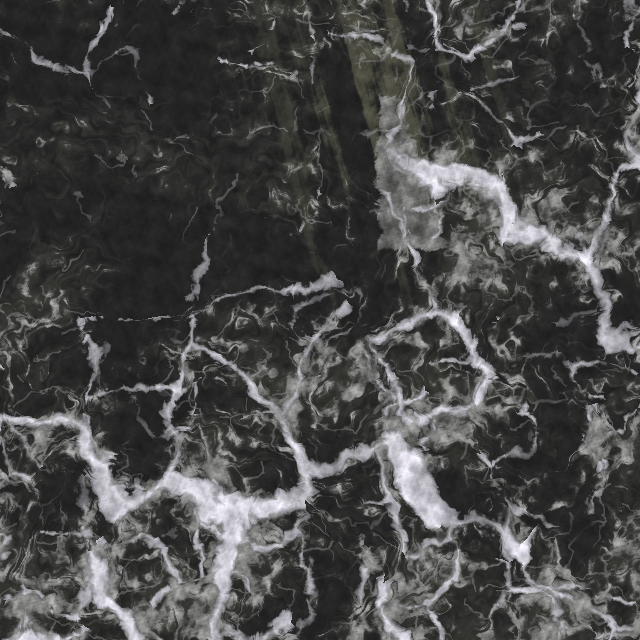
Give the GLSL for this texture, as a three.js fragment shader.

```glsl
varying vec2 vUv;

float hash(vec2 p) {
  p = fract(p * vec2(123.34, 345.45));
  p += dot(p, p + 34.35);
  return fract(p.x * p.y);
}

vec2 cellPoint(vec2 cell) {
  return 0.1 + 0.8 * vec2(hash(cell), hash(cell + 17.3));
}

// Layered sines, each octave turned and bent by the sum so far
float sines(vec2 p) {
  float sum = 0.0, amp = 0.5;
  for (int i = 0; i < 6; i++) {
    p = mat2(1.2, 1.5, -1.5, 1.2) * p + 2.3;
    sum += amp * sin(p.x + 1.4 * sin(p.y + 2.0 * sum));
    amp *= 0.6;
  }
  return sum;
}

// Distance to the nearest filled crack between cells, negative inside it
float crackGap(vec2 p, float share, float width) {
  vec2 base = floor(p), home = base, nearest = vec2(9.0);
  for (int j = -1; j <= 1; j++) {
    for (int i = -1; i <= 1; i++) {
      vec2 cell = base + vec2(float(i), float(j));
      vec2 offset = cell + cellPoint(cell) - p;
      if (dot(offset, offset) < dot(nearest, nearest)) {
        nearest = offset;
        home = cell;
      }
    }
  }
  float gap = 2.0, homeHash = hash(home + 5.7);
  for (int j = -2; j <= 2; j++) {
    for (int i = -2; i <= 2; i++) {
      vec2 cell = home + vec2(float(i), float(j));
      vec2 offset = cell + cellPoint(cell) - p;
      vec2 across = offset - nearest;
      float strength = share - fract(homeHash + hash(cell + 5.7));
      if (dot(across, across) > 0.0001 && strength > 0.0) {
        float edge = dot(0.5 * (nearest + offset), normalize(across));
        gap = min(gap, edge - width * strength * strength);
      }
    }
  }
  return gap;
}

void main() {
  vec2 p = vUv;
  vec2 bend = vec2(sines(p * 4.0 + 1.0), sines(p * 4.0 + 9.0));
  vec2 jag = vec2(sines(p * 17.0 + 3.0), sines(p * 17.0 + 12.0));
  vec2 q = p + 0.035 * bend + 0.007 * jag;
  float grain = sines(p * 48.0);
  float mottle = sines(p * 7.0 + 4.0);
  float crumble = sines(p * 18.0 + 5.0 * bend.x);
  float swell = clamp(0.4 + 0.9 * sines(p * 4.0 + 6.0), 0.03, 1.1);

  // Fractured zones, leaving a calm dark area at the upper left
  vec2 calm = p - vec2(0.26, 0.73);
  float busy = clamp(0.95 - 0.85 * exp(-9.0 * dot(calm, calm)) - 0.35 * p.y
    + 0.25 * sines(p * 2.0), 0.0, 1.0);

  // Three sizes of crack
  float broad = crackGap(q * vec2(6.2, 5.4) + 3.0, 0.22 + 0.5 * busy, 0.08 + 0.28 * swell);
  float medium = crackGap(q * 13.0 + 21.0, 0.06 + 0.5 * busy, 0.05 + 0.28 * swell);
  float hair = crackGap((q + 0.008 * jag.yx) * 25.0 + 40.0, 0.15 + 0.4 * busy, 0.03);
  broad += 0.03 * crumble + 0.025 * grain;
  medium += 0.05 * crumble + 0.05 * grain;

  // Black ground with leaning olive streaks
  float tone = smoothstep(-0.2, 0.8, 0.6 * mottle + 0.5 * crumble + 0.5 * busy - 0.15);
  vec3 color = mix(vec3(0.14, 0.14, 0.142), vec3(0.225, 0.225, 0.21), tone);
  vec2 side = (p - vec2(0.6, 0.83)) * vec2(5.5, 3.2);
  float streak = smoothstep(0.0, 0.7, sines(vec2(p.x * 34.0 + p.y * 9.0, p.y * 2.5)) + 0.3 * grain);
  color = mix(color, vec3(0.35, 0.35, 0.29), 0.75 * streak * exp(-dot(side, side)));

  // Grey crushed stone around the veins, broken into small crisp patches
  float halo = 0.4 * exp(-7.0 * max(broad, 0.0)) + 0.25 * exp(-9.0 * max(medium, 0.0));
  float crushed = smoothstep(0.15, 0.65, 0.5 * busy + 0.4 * mottle + 0.6 * crumble
    + 0.3 * grain + halo - 0.48);
  vec3 rubble = vec3(0.45, 0.45, 0.448) + 0.15 * grain + 0.08 * crumble;
  color = mix(color, rubble, 0.85 * crushed);

  // Speckled grey wedge
  float down = 0.85 - p.y;
  float wedge = min(min(p.x - 0.592, 0.62 + 0.33 * down - p.x), min(p.y - 0.61, down));
  wedge = smoothstep(-0.003, 0.003, wedge + 0.006 * grain + 0.006 * crumble);
  color = mix(color, vec3(0.43, 0.43, 0.425) + 0.1 * grain, 0.9 * wedge);

  // Hairlines, then pale veins that whiten toward the middle
  float fade = smoothstep(-0.5, 0.4, mottle + 0.4 * busy);
  color = mix(color, vec3(0.53), 0.5 * fade * smoothstep(0.07, 0.01, hair));
  vec3 paleMedium = mix(vec3(0.5), vec3(0.8, 0.79, 0.83), smoothstep(0.02, -0.05, medium));
  color = mix(color, paleMedium, (0.4 + 0.5 * fade) * smoothstep(0.045, 0.0, medium));
  vec3 paleBroad = mix(vec3(0.6, 0.6, 0.62), vec3(0.86, 0.85, 0.89), smoothstep(0.01, -0.04, broad));
  color = mix(color, paleBroad, (0.7 + 0.28 * fade) * smoothstep(0.026, 0.0, broad));

  // Fine mineral grain
  color *= 1.0 + 0.13 * grain + 0.1 * sines(p * 75.0 + 8.0);
  gl_FragColor = vec4(color, 1.0);
}
```
